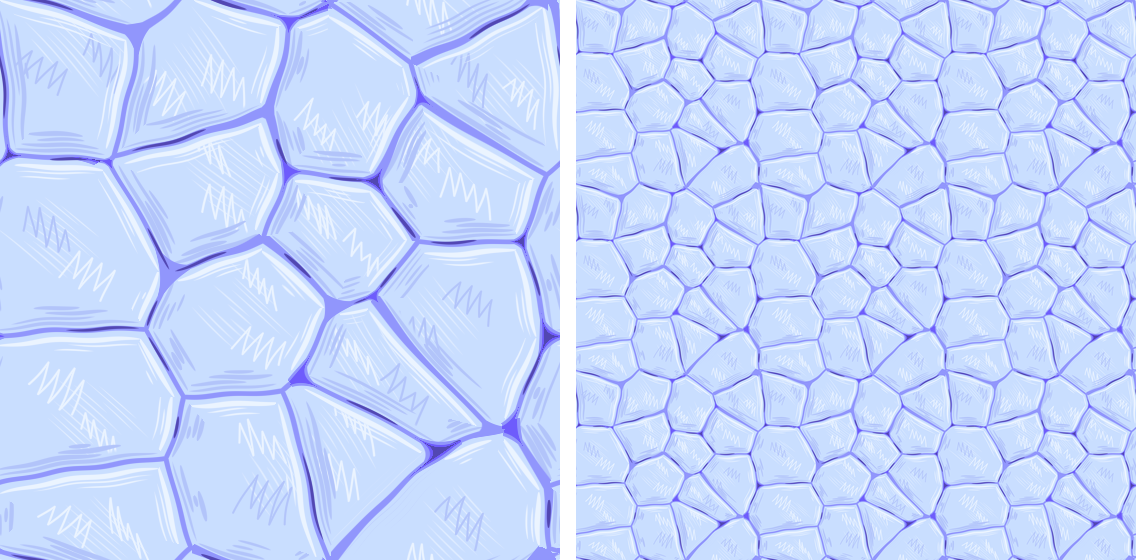
Left, the tile; right, the same tile 3 across and 3 down.
Give the GLSL for this texture, as a WebGL 2 fragment shader.

```glsl
#version 300 es
precision highp float;
// Hand-drawn cracked ice: a wrapping Voronoi diagram whose edges are inked
// cracks with dark strokes and flared joints; each plate gets highlights along
// its upper right rim, shade along its lower left one, scribbles and hatching.
uniform vec2 u_resolution;
out vec4 outColor;

const float GRID = 4.0;          // plates per side, whole so that it wraps
const float JITTER = 0.88;
const float CRACK = 0.0044;      // half width of a crack
const float PEN = 0.0019;        // half width of a scribble
const float SCRIBBLE_AMP = 0.030;
const float SCRIBBLE_STEP = 0.0115;
const float HATCH_GAP = 0.011;
const vec2 LIGHT = vec2(0.77, 0.64);
const vec3 ICE = vec3(0.79, 0.87, 1.00);
const vec3 WHITE = vec3(0.92, 0.955, 1.00);
const vec3 SHADE = vec3(0.70, 0.77, 0.98);
const vec3 LILAC = vec3(0.57, 0.59, 0.99);
const vec3 VIVID = vec3(0.43, 0.36, 0.99);
const vec3 DARK = vec3(0.32, 0.28, 0.70);
const float TAU = 6.2831853;

float aa;                        // half a pixel in canvas units, softened

vec3 hash(vec2 c) {
  vec3 q = fract(c.xyx * vec3(0.1031, 0.1030, 0.0973));
  q += dot(q, q.yxz + 33.33);
  return fract((q.xxy + q.yzz) * q.zyx);
}

// Site position in xy and a whole-number id in z.
vec3 siteAt(vec2 cell) {
  vec3 h = hash(mod(cell, GRID) * 17.0 + 5.0);
  return vec3((cell + 0.5 + JITTER * (h.xy - 0.5)) / GRID, floor(h.z * 1024.0));
}

vec2 direction(float angle) { return vec2(cos(angle), sin(angle)); }

float ink(float dist, float halfWidth) {
  return smoothstep(-aa, aa, halfWidth - dist) * clamp(halfWidth / aa, 0.0, 1.0);
}

// Lens-shaped pressure of a pen between a and b.
float taper(float x, float a, float b) {
  return sqrt(max(0.0, 4.0 * (x - a) * (b - x))) / (b - a);
}

float segment(vec2 p, vec2 a, vec2 b) {
  vec2 ab = b - a;
  return length(p - a - ab * clamp(dot(p - a, ab) / dot(ab, ab), 0.0, 1.0));
}

// Distance to a zigzag running down to the right.
float scribble(vec2 p, float seed) {
  vec3 h = hash(vec2(seed, 3.0));
  vec2 run = direction(-0.65 + 0.5 * (h.x - 0.5)) * SCRIBBLE_STEP;
  vec2 pull = direction(1.35 + 0.9 * (h.y - 0.5)) * SCRIBBLE_AMP * (0.75 + 0.6 * h.z);
  float dist = 1.0;
  vec2 last = vec2(0.0);
  for (int k = 0; k < 9; k++) {
    float i = float(k), side = mod(i, 2.0) * 2.0 - 1.0;
    vec3 r = hash(vec2(seed, i + 11.0));
    vec2 tip = run * (i - 4.0 + 0.6 * r.x) + side * pull * (0.45 + 0.6 * r.y);
    if (k > 0) dist = min(dist, segment(p, last, tip));
    last = tip;
  }
  return dist;
}

// Thin parallel strokes of random reach.
float hatch(vec2 p, float seed) {
  vec2 d = direction(-0.85 + 0.4 * (hash(vec2(seed, 7.0)).x - 0.5));
  vec2 q = vec2(dot(p, d), dot(p, vec2(-d.y, d.x)));
  float row = floor(q.y / HATCH_GAP);
  vec3 r = hash(vec2(seed, row + 60.0));
  float reach = 0.03 + 0.05 * r.y, start = 0.06 * (r.x - 0.5) - reach;
  float press = taper(q.x, start, start + 2.0 * reach) * step(abs(row), 5.0);
  return ink(abs(q.y - (row + 0.3 + 0.4 * r.z) * HATCH_GAP), 0.0012 * press);
}

void main() {
  vec2 p = gl_FragCoord.xy / u_resolution;
  aa = 0.75 / min(u_resolution.x, u_resolution.y);
  p += 0.006 * sin(TAU * (p.yx * vec2(3.0, 2.0) + vec2(0.1, 0.6)))
     + 0.0018 * sin(TAU * (p.yx * 8.0 + p * vec2(3.0, 5.0)));

  // Nearest site
  vec2 home = floor(p * GRID), cell = home;
  float nearest = 9.0;
  for (int i = 0; i < 25; i++) {
    vec2 c = home + vec2(i % 5 - 2, i / 5 - 2);
    float d = distance(p, siteAt(c).xy);
    if (d < nearest) { nearest = d; cell = c; }
  }
  vec3 site = siteAt(cell);
  vec2 local = p - site.xy;

  // Two closest edges of this plate
  float d1 = 9.0, d2 = 9.0, id1 = 0.0, id2 = 0.0;
  vec2 across = vec2(1.0, 0.0);
  for (int i = 0; i < 25; i++) {
    if (i == 12) continue;
    vec3 s = siteAt(cell + vec2(i % 5 - 2, i / 5 - 2));
    vec2 c = s.xy - site.xy;
    float d = dot(0.5 * c - local, normalize(c));
    if (d < d1) { d2 = d1; id2 = id1; d1 = d; id1 = s.z; across = c; }
    else if (d < d2) { d2 = d; id2 = s.z; }
  }

  // Ends of the closest edge, oriented alike from both sides
  vec2 n = normalize(across);
  float side = n.x + 0.37 * n.y < 0.0 ? -1.0 : 1.0;
  vec2 along = side * vec2(-n.y, n.x);
  float lo = -1.0, hi = 1.0;
  for (int i = 0; i < 25; i++) {
    vec2 c = siteAt(cell + vec2(i % 5 - 2, i / 5 - 2)).xy - site.xy;
    float slope = dot(along, c), t = 0.5 * dot(c - across, c) / slope;
    if (slope > 1e-4) hi = min(hi, t);
    if (slope < -1e-4) lo = max(lo, t);
  }
  float span = max(hi - lo, 1e-3), u = (dot(local, along) - lo) / span;
  float edgeSeed = site.z + id1, longEdge = smoothstep(0.03, 0.10, span);
  vec3 e = hash(vec2(edgeSeed, 1.0)), f = hash(vec2(edgeSeed, 2.0));

  // Scribbles and hatching inside the plate
  vec3 color = ICE;
  float inside = smoothstep(0.018, 0.026, d1);
  vec2 spread = direction(TAU * hash(vec2(site.z, 4.0)).x) * 0.055;
  color = mix(color, WHITE, 0.8 * inside * hatch(local + spread.yx * 0.6, site.z));
  for (int j = 0; j < 2; j++) {
    float seed = site.z + float(j) * 1500.0;
    vec3 pen = hash(vec2(seed, 9.0)).x > 0.82 ? SHADE : WHITE;
    float dist = scribble(local - spread * (float(j) * 2.0 - 1.0), seed);
    color = mix(color, pen, inside * ink(dist, PEN));
  }

  // Rim strokes: highlights towards the light, shade away from it
  float facing = dot(n, LIGHT);
  for (int k = 0; k < 4; k++) {
    float i = float(k);
    vec3 r = hash(vec2(edgeSeed, i + 30.0 + 10.0 * side));
    bool lit = facing > 0.0;
    float offset = (lit ? 0.018 : 0.012) + 0.0095 * i + 0.012 * (r.z - 0.5) * (u - 0.5);
    float start = 0.04 + 0.4 * r.x * min(i, 1.0), end = 0.95 - 0.45 * r.y * min(i, 1.0);
    float weight = lit ? (k == 0 ? 0.0048 : 0.0016) : 0.0022 + 0.0026 * r.z;
    weight *= longEdge * smoothstep(0.1, 0.35, abs(facing)) * step(i, lit ? 2.0 : 3.0);
    color = mix(color, lit ? WHITE : SHADE, ink(abs(d1 - offset), weight * taper(u, start, end)));
  }

  // Cracks, some swelling towards one end, with flared joints
  float swell = e.x > 0.6 ? 0.005 * pow(clamp(e.y > 0.5 ? u : 1.0 - u, 0.0, 1.0), 2.0) : 0.0;
  vec3 v = hash(vec2(site.z + id1 + id2, 5.0));
  float flare = v.x > 0.45 ? 0.025 + 0.055 * v.y : 0.012;
  float joint = pow(sqrt(max(d1, 0.0)) + sqrt(max(d2, 0.0)), 2.0);
  float flared = smoothstep(-3.0 * aa, 3.0 * aa, flare - joint);
  color = mix(color, LILAC, max(ink(d1, CRACK + swell * longEdge), flared));

  // Dark strokes beside the crack and dark cores in the larger joints
  float start = 0.45 * f.x, end = start + 0.35 + 0.2 * f.y;
  float press = (0.0026 + 0.5 * swell) * taper(u, start, end) * step(e.z, 0.72) * longEdge;
  float drift = (f.z - 0.5) * 0.007 + 0.004 * (u - 0.5);
  color = mix(color, DARK, ink(abs(side * d1 - drift), press));
  float core = step(0.62, v.x) * smoothstep(-3.0 * aa, 3.0 * aa, 0.66 * flare - joint);
  color = mix(color, v.z > 0.55 ? VIVID : mix(DARK, VIVID, smoothstep(0.40, 0.44, joint / flare)), core);

  outColor = vec4(color, 1.0);
}
```
